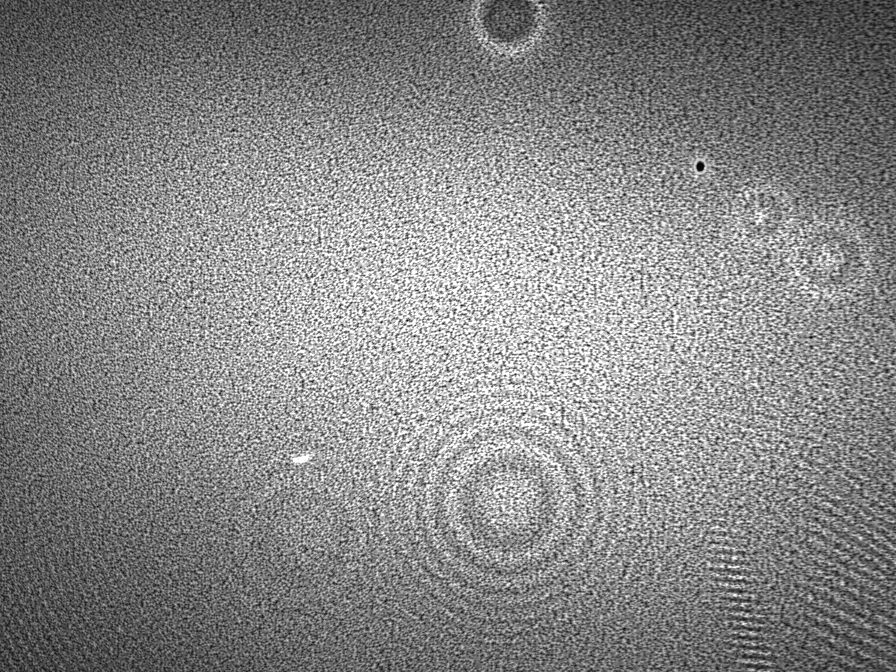
Reproduce this texture procedurally as a WebGL 2 fragment shader.

```glsl
#version 300 es
precision highp float;
uniform vec2 u_resolution;
out vec4 fragColor;

vec2 hash2(vec2 cell) {
  vec3 h = fract(cell.xyx * vec3(0.1031, 0.1030, 0.0973));
  h += dot(h, h.yzx + 33.33);
  return fract((h.xx + h.yz) * h.zy);
}

// Distance to the nearest jittered cell point
float cellular(vec2 p) {
  vec2 base = floor(p), f = p - base;
  float nearest = 4.0;
  for (int y = -1; y <= 1; y++)
    for (int x = -1; x <= 1; x++) {
      vec2 o = vec2(x, y);
      vec2 d = o + hash2(base + o) - f;
      nearest = min(nearest, dot(d, d));
    }
  return sqrt(nearest);
}

float bell(float x, float width) {
  return exp(-x * x / (width * width));
}

// Uneven beam: brightest near the centre, falling faster upwards
float illumination(vec2 p) {
  vec2 q = p - vec2(0.71, 0.55);
  q.y += 0.1 * q.x;
  float fall = q.y > 0.0 ? 7.5 : 3.6;
  float light = 0.20 + 0.60 * exp(-1.8 * q.x * q.x - fall * q.y * q.y);
  float cloud = sin(p.x * 9.0 + 2.0 * sin(p.y * 7.0)) * sin(p.y * 11.0 - p.x * 4.0);
  return light + 0.015 * cloud;
}

// Diffraction rings, closer together with distance
float zoneRings(vec2 p, vec2 centre, float rate, float reach) {
  float r = length(p - centre);
  return cos(rate * r * r) * exp(-pow(r / reach, 4.0));
}

// Soft halo around a dust grain, with a faint outer ring
float halo(vec2 p, vec2 centre, float radius) {
  float r = length(p - centre);
  return bell(r - radius, radius * 0.24) - 0.45 * bell(r - radius * 0.6, radius * 0.25)
       + 0.2 * bell(r - radius * 1.5, radius * 0.15);
}

// Straight and bent fringes in the lower corners
float cornerFringes(vec2 p) {
  float axis = 1.065 + 0.30 * max(0.22 - p.y, 0.0);
  float column = bell(p.x - axis, 0.030) * smoothstep(0.30, 0.10, p.y);
  float sum = 0.50 * column * sin(p.y * 455.0 + p.x * 40.0);

  float right = smoothstep(1.12, 1.25, p.x) * smoothstep(0.40, 0.18, p.y);
  float bend = 4.0 * sin(p.x * 17.0 + p.y * 9.0);
  sum += 0.24 * right * sin(dot(p, vec2(200.0, 320.0)) + bend);

  float fan = smoothstep(0.95, 1.20, p.x) * bell(p.y - 0.36, 0.13);
  sum += 0.10 * fan * sin(dot(p, vec2(130.0, 390.0)) + bend);

  float left = smoothstep(0.45, 0.0, p.x) * smoothstep(0.38, 0.0, p.y);
  return sum + 0.18 * left * sin(430.0 * length(p - vec2(0.48, 0.30)));
}

void main() {
  vec2 p = gl_FragCoord.xy / u_resolution.y;
  float light = illumination(p);

  // Interference patterns
  float pattern = 0.13 * zoneRings(p, vec2(0.757, 0.253), 870.0, 0.23);
  pattern += 0.05 * zoneRings(p, vec2(0.45, 0.20), 800.0, 0.17);
  pattern += cornerFringes(p);

  // Dust halos
  pattern += 0.55 * halo(p, vec2(0.757, 0.974), 0.049);
  pattern += 0.20 * halo(p, vec2(1.135, 0.679), 0.040);
  pattern += 0.22 * halo(p, vec2(1.236, 0.615), 0.053);
  pattern += 0.30 * bell(length(p - vec2(1.128, 0.680)), 0.018);
  pattern += 0.36 * bell(length(p - vec2(1.230, 0.615)), 0.024);

  // Speckle of two opposed layers, slanted left and stretched right
  float slant = 0.35 * smoothstep(0.8, 0.0, p.x);
  vec2 grain = vec2(255.0 * p.x - 45.0 * p.x * p.x, 255.0 * (p.y + slant * p.x));
  float speckle = cellular(grain) - cellular(grain * 0.93 + 41.7);
  float value = light * (1.0 + pattern) * (1.0 + 1.0 * speckle);

  // Bright fleck made of a few overlapping spots
  float fleck = 0.0;
  for (int i = 0; i < 4; i++) {
    vec2 spot = vec2(0.440 + 0.006 * float(i), 0.314 + 0.002 * float(i));
    spot += 0.004 * (hash2(vec2(i, 7)) - 0.5);
    fleck += bell(length(p - spot), 0.0042);
  }
  value += 0.7 * fleck;

  // Small dark pit with a bright rim
  float pit = length((p - vec2(1.042, 0.752)) * vec2(1.15, 0.95));
  value = mix(value, 0.9, 0.85 * bell(pit - 0.0098, 0.0022));
  value = mix(value, 0.03, smoothstep(0.0078, 0.0050, pit));
  value += 0.12 * bell(pit - 0.017, 0.003);

  fragColor = vec4(vec3(clamp(value, 0.0, 1.0)), 1.0);
}
```
